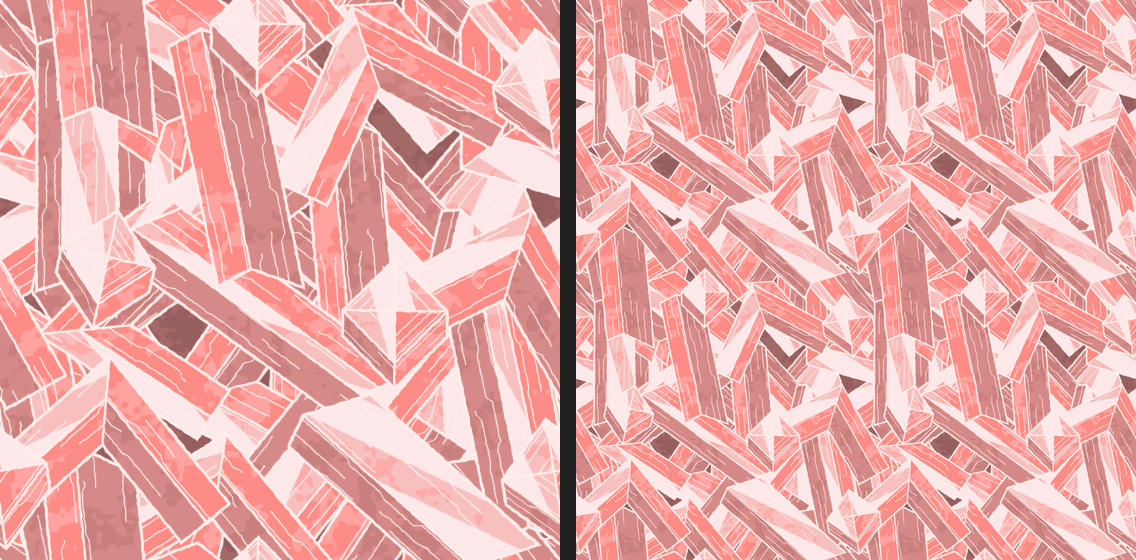
Left: one tile. Right: repeated 2 by 2.
A Shadertoy shader for this texture:

```glsl
// Seamless heap of coral-pink crystal blocks, elbows and gems with white ink lines.

float hash(vec2 p) {
    return fract(sin(dot(p, vec2(127.1, 311.7))) * 43758.5453);
}

// Value noise that wraps after a whole number of cells
float noise(vec2 p, float cells) {
    p *= cells;
    vec2 i = floor(p), f = fract(p);
    f = f * f * (3.0 - 2.0 * f);
    vec2 a = mod(i, cells), b = mod(i + 1.0, cells);
    return mix(mix(hash(a), hash(vec2(b.x, a.y)), f.x),
               mix(hash(vec2(a.x, b.y)), hash(b), f.x), f.y);
}

vec2 rotate(vec2 p, float angle) {
    float c = cos(angle), s = sin(angle);
    return vec2(c * p.x + s * p.y, c * p.y - s * p.x);
}

float stroke(float d, float halfWidth) {
    float aa = 0.8 / iResolution.y;
    return 1.0 - smoothstep(halfWidth - aa, halfWidth + aa, d);
}

// Distance to broken grain lines that run along uv.y and jog sideways
float grain(vec2 uv, float seed) {
    float x = uv.x / 0.023, lane = floor(x) + 37.0 * seed;
    float y = uv.y / 0.085 + hash(vec2(lane, 3.0));
    float part = floor(y);
    float bend = clamp((fract(y) - 0.78) / 0.14, 0.0, 1.0);
    float shift = mix(hash(vec2(lane, part)), hash(vec2(lane, part + 1.0)), bend);
    float gap = step(hash(vec2(lane + 0.5, part)), 0.36);
    return abs(fract(x) - 0.25 - 0.5 * shift) * 0.023 + gap;
}

// Tones: 0 is a glinting pale face, 1 is coral, 2 is shaded
vec3 faceColor(float tone, vec2 uv, float mottle, float seed) {
    vec3 rose = vec3(1.0, 0.64, 0.63);
    if (tone < 0.5) {
        float band = abs(fract(uv.x * 8.0 + uv.y * 2.3 + hash(vec2(seed, 9.0))) - 0.5);
        vec3 pale = mix(vec3(0.97, 0.75, 0.74), rose, 0.7 * smoothstep(0.62, 0.66, mottle));
        return mix(pale, vec3(0.99, 0.91, 0.91), smoothstep(0.2, 0.23, band));
    }
    if (tone < 1.5) return mix(vec3(0.99, 0.55, 0.52), rose, smoothstep(0.55, 0.62, mottle));
    return mix(vec3(0.84, 0.54, 0.53), vec3(0.79, 0.50, 0.49), smoothstep(0.56, 0.64, mottle));
}

void mainImage(out vec4 fragColor, in vec2 fragCoord) {
    vec2 p = fragCoord / iResolution.xy;
    float mottle = 0.6 * noise(p, 26.0) + 0.4 * noise(p, 90.0);
    // Hand-drawn wobble
    p += 0.002 * (vec2(noise(p, 150.0), noise(p + 0.37, 150.0)) - 0.5);

    vec3 ink = vec3(1.0, 0.93, 0.92);
    vec3 col = mix(vec3(0.64, 0.41, 0.40), vec3(0.59, 0.37, 0.37), smoothstep(0.5, 0.6, mottle));

    for (int i = 0; i < 37; i++) {
        float id = float(i) + 1.0;
        float h1 = hash(vec2(id, 1.0)), h2 = hash(vec2(id, 2.0));
        float h3 = hash(vec2(id, 4.0)), h4 = hash(vec2(id, 5.0));
        vec2 center = fract(id * vec2(0.7549, 0.5698) + 0.08 * vec2(h1, h2));
        vec2 d = fract(p - center + 0.5) - 0.5;
        float body, edge, tone, fine;
        vec2 uv;

        if (i >= 32) {
            // Gem: pyramid seen from above on a short block
            vec2 q = rotate(d, 0.7 * (h1 - 0.5));
            float size = 0.08 + 0.015 * h2, depth = 0.045;
            float ax = abs(q.x), k = ax + abs(q.y);
            float rim = 0.707 * (k - size);
            body = max(ax - size, 0.707 * max(ax + q.y - size, ax - q.y - size - depth));
            bool top = rim < 0.0;
            edge = min(ax, abs(rim));
            if (top) edge = min(edge, abs(q.y));
            uv = top ? q : vec2(k, q.x);
            tone = top ? (q.x > 0.0 && q.y < 0.0 ? 1.0 : 0.0) : (q.x < 0.0 ? 2.0 : 1.0);
            float ring = k / size * 5.0;
            float kept = step(0.3, hash(vec2(floor(ring) + 7.0 * id, sign(q.x) + 3.0 * sign(q.y))));
            fine = top ? abs(fract(ring) - 0.5) * size * 0.14 + 1.0 - kept : grain(uv, id);
        } else if (i % 3 == 1) {
            // Elbow: two mitred arms folded about their corner
            float turn = h1 < 0.6 ? 0.7 * (h2 - 0.5) : 1.5 + 0.8 * h2;
            vec2 q = rotate(d, turn) - vec2(0.0, 0.1);
            float open = 0.68 + 0.25 * h3, thick = 0.1 + 0.04 * h4;
            vec2 arm = vec2(sin(open), -cos(open)), a = vec2(abs(q.x), q.y);
            uv = vec2(dot(a, vec2(-cos(open), -sin(open))), dot(a, arm));
            body = max(max(-uv.x, uv.x - thick), uv.y - 0.34);
            float fold = thick * (0.4 + 0.2 * h2);
            edge = min(abs(uv.x - fold), a.x);
            tone = step(fold, uv.x) + step(0.0, q.x);
            fine = grain(uv + vec2(step(0.0, q.x), 0.0), id);
        } else {
            // Prism: two or three long faces with a peaked end
            float turn = h1 < 0.45 ? 0.5 * (h2 - 0.5) : sign(h1 - 0.72) * (0.6 + 0.4 * h2);
            vec2 q = rotate(d, turn);
            float halfWidth = 0.065 + 0.035 * h3, halfLength = 0.19 + 0.08 * h4;
            float ridge = halfWidth * (0.5 * h2 - 0.6);
            float crease = h4 < 0.4 ? 1.0 : halfWidth * (0.2 + 0.35 * h3);
            float slope = q.x < ridge ? 0.3 : 0.6;
            float peak = q.y + slope * abs(q.x - ridge);
            body = max(abs(q.x) - halfWidth, (abs(peak) - halfLength) * 0.88);
            edge = min(abs(q.x - ridge), abs(q.x - crease));
            tone = mod(step(ridge, q.x) + step(crease, q.x) + floor(3.0 * fract(h1 * 7.0 + h3)), 3.0);
            uv = q;
            fine = grain(uv, id);
        }

        // Fill, then thin grain, then bold contours
        vec3 face = faceColor(tone, uv, mottle, id);
        face = mix(face, ink, 0.9 * stroke(fine, 0.0012));
        face = mix(face, ink, stroke(edge, 0.0021));
        col = mix(col, face, stroke(body, 0.0));
        col = mix(col, ink, stroke(abs(body), 0.0026));
    }
    fragColor = vec4(col, 1.0);
}
```
